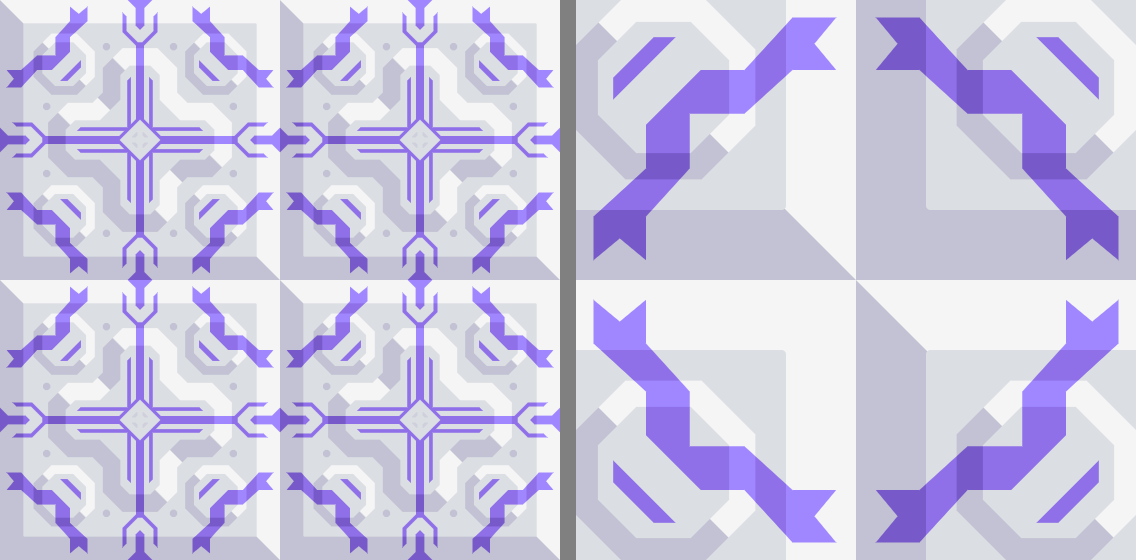
Left, the full canvas; right, a detail of the centre.
This pattern is drawn by a WebGL 2 fragment shader. Its source:

```glsl
#version 300 es
precision highp float;

uniform vec2 u_resolution;
out vec4 fragColor;

const float REPEATS = 2.0;
const float TILE = 384.0;        // design units per tile
const float HALF_TILE = 192.0;
const float DIAG = 0.70711;
const float BOSS_CENTER = 104.0;

// Coverage of a signed distance, one pixel wide
float cover(float d, float px) {
    return clamp(0.5 - d / px, 0.0, 1.0);
}

// Fold into one eighth: x runs along the arm, y across it
vec2 foldEighth(vec2 p) {
    vec2 a = abs(p);
    return vec2(max(a.x, a.y), min(a.x, a.y));
}

float octagon(vec2 p, float radius) {
    vec2 a = abs(p);
    return max(max(a.x, a.y), (a.x + a.y) * DIAG) - radius;
}

// Plus shape with clipped ends and filled inner corners
float crossPlate(vec2 p) {
    vec2 a = foldEighth(p);
    float arm = max(max(a.x - 126.0, a.y - 51.0), (a.x + a.y - 150.0) * DIAG);
    return min(arm, (a.x + a.y - 116.0) * DIAG);
}

// Light comes from the upper right: +1 is lit, -1 is shaded
float facing(float slope, float px) {
    return clamp(slope / px, -1.0, 1.0);
}

float bevel(float d, float width, float slope, float px) {
    return (cover(d, px) - cover(d + width, px)) * facing(slope, px);
}

float frameTone(vec2 p, float px) {
    vec2 a = abs(p);
    float edge = max(a.x, a.y);
    float inner = length(max(a - 158.0, 0.0)) - 2.0;
    float ring = cover(edge - HALF_TILE, px) * (1.0 - cover(inner, px));
    return ring * facing(p.x + p.y, px);
}

float crossTone(vec2 p, float px) {
    vec2 s = vec2(15.0);
    return bevel(crossPlate(p), 24.0, crossPlate(p + s) - crossPlate(p - s), px);
}

float bossTone(vec2 p, float px) {
    vec2 o = p - sign(p) * BOSS_CENTER;
    vec2 s = vec2(12.5);
    float slope = octagon(o + s, 42.0) - octagon(o - s, 42.0);
    return bevel(octagon(o, 42.0), 12.0, slope, px);
}

// Small dots and the broken ring in the middle
float dentTone(vec2 p, float px) {
    vec2 a = foldEighth(p);
    float dots = cover(octagon(a - vec2(128.0, 46.0), 5.0), px);
    float ring = max(abs(octagon(p, 9.0)) - 2.0, 3.5 - a.y);
    return -dots - 0.5 * cover(ring, px);
}

// Bars, side lines, forks and spikes along the axes
float axisLines(vec2 a) {
    float sum = a.x + a.y;
    float diff = a.x - a.y;
    float bar = max(a.y - 5.5, a.x - 134.0);
    float sideLine = max(abs(a.y - 15.0) - 2.5, (sum - 99.0) * DIAG);
    float outerFork = max(a.y - 24.0, (124.0 - diff) * DIAG);
    float innerFork = max(a.y - 18.5, (131.0 - diff) * DIAG);
    float fork = max(max(outerFork, -innerFork), (diff - 151.0) * DIAG);
    float spike = max(a.y - 6.0, (151.0 - diff) * DIAG);
    float edgeDiamond = (175.0 - diff) * DIAG;
    float lines = min(min(bar, sideLine), min(fork, min(spike, edgeDiamond)));
    float diamond = (sum - 34.0) * DIAG;
    return max(min(lines, diamond), (28.0 - sum) * DIAG);
}

// Folded ribbon around each boss, with swallowtail ends
float ribbon(vec2 a) {
    float shift = clamp(163.0 - a.x, 0.0, 22.0);
    float halfWidth = mix(12.0, 10.0, shift / 22.0);
    float slanted = step(0.01, shift) * step(shift, 21.99);
    float band = (abs(a.y - 84.0 - shift) - halfWidth) * mix(1.0, DIAG, slanted);
    float tail = (a.x - 173.0 - 0.83 * abs(a.y - 84.0)) * 0.77;
    return max(max(band, tail), (217.0 - a.x - a.y) * DIAG);
}

float bossStripe(vec2 a) {
    return max((abs(a.x + a.y - 185.5) - 5.0) * DIAG, 81.0 - a.y);
}

vec3 toned(vec3 shade, vec3 base, vec3 light, float tone) {
    return tone < 0.0 ? mix(base, shade, -tone) : mix(base, light, tone);
}

void main() {
    vec2 uv = gl_FragCoord.xy / u_resolution;
    vec2 p = (fract(uv * REPEATS) - 0.5) * TILE;
    float px = REPEATS * TILE / min(u_resolution.x, u_resolution.y);
    vec2 a = foldEighth(p);

    // Relief
    float tone = frameTone(p, px) + crossTone(p, px) + bossTone(p, px) + dentTone(p, px);
    tone = clamp(tone, -1.0, 1.0);
    vec3 stone = toned(vec3(0.76, 0.76, 0.83), vec3(0.86, 0.87, 0.89), vec3(0.96), tone);
    vec3 violet = toned(vec3(0.47, 0.35, 0.79), vec3(0.56, 0.44, 0.91), vec3(0.63, 0.53, 1.0), tone);

    // Inlay takes the relief's light
    float inlay = min(axisLines(a), min(ribbon(a), bossStripe(a)));
    fragColor = vec4(mix(stone, violet, cover(inlay, px)), 1.0);
}
```
